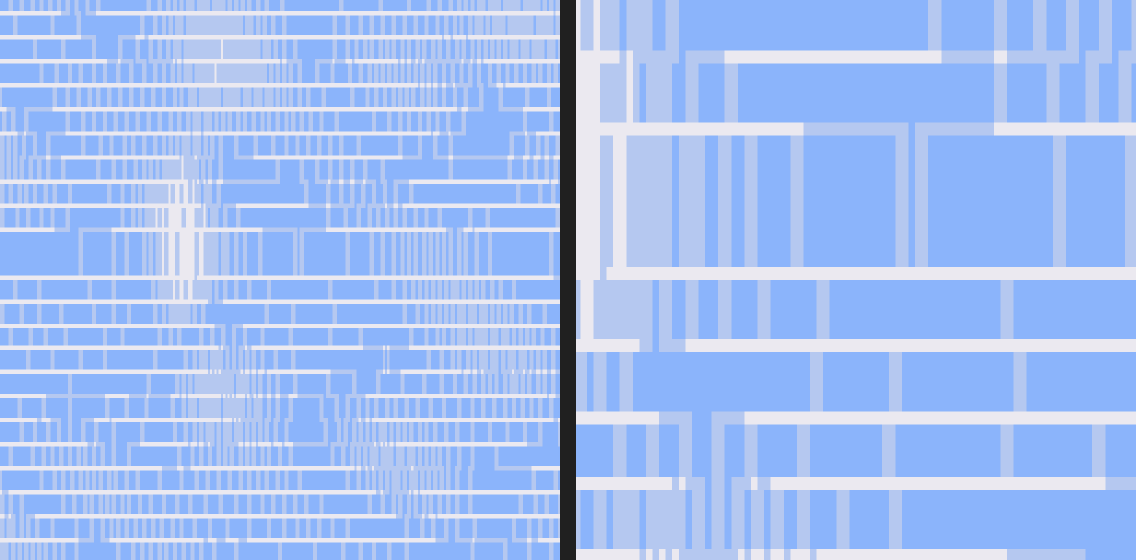
Left, the full canvas; right, a detail of the centre.
This pattern is drawn by a Shadertoy shader. Its source:

```glsl
// Contour map of a smooth height field that is held constant in y over flat rows.
// The field is layered sines plus one steep leaning ridge; the number of levels
// crossed inside a small window on a cell grid picks one of three tones.

#define CELLS 256.0      // grid cells per canvas height; lines are two cells wide
#define ROWS 23.4        // flat rows per canvas height
#define ROW_SHIFT 0.178  // phase of the rows
#define MERGED_ROW 13.0  // this row joins the one below it
#define RELIEF 41.0      // levels of the layered sines
#define STRETCH 1.5      // vertical squeeze of the sines
#define CLIFF 9.5        // levels on each side of the ridge
#define CLIFF_WIDTH 0.05

const vec3 GROUND = vec3(0.545, 0.705, 0.985);
const vec3 LINE   = vec3(0.710, 0.785, 0.940);
const vec3 BRIGHT = vec3(0.920, 0.915, 0.940);

// Sines in turning directions, with falling amplitude
float layeredSines(vec2 p) {
    float sum = 0.0, frequency = 5.0;
    for (int i = 0; i < 6; i++) {
        float n = float(i), angle = 1.1 + 2.4 * n;
        vec2 direction = vec2(cos(angle), sin(angle));
        sum += sin(dot(p, direction) * frequency + 1.7 * n * n + 0.8) / frequency;
        frequency *= 1.3;
    }
    return sum;
}

// Steep leaning step that fades out towards the top and bottom
float cliff(vec2 p) {
    float center = 0.24 + 0.15 * p.y + 0.012 * sin(17.0 * p.y);
    float fade = (p.y - 0.49) / 0.28;
    return tanh((p.x - center) / CLIFF_WIDTH) * exp(-fade * fade);
}

// Whole height level at a point, constant in y within a row
float level(vec2 p) {
    float row = floor(p.y * ROWS + ROW_SHIFT);
    if (mod(row, MERGED_ROW) < 0.5) row -= 1.0;
    p.y = row / ROWS;
    return floor(RELIEF * layeredSines(p * vec2(1.0, STRETCH)) + CLIFF * cliff(p));
}

// Tone from the range of levels at the four corners of a window
vec3 tone(vec2 p) {
    vec2 cell = floor(p * CELLS) + 0.5;
    float a = level((cell + vec2(-1.0, -1.0)) / CELLS);
    float b = level((cell + vec2( 1.0, -1.0)) / CELLS);
    float c = level((cell + vec2(-1.0,  1.0)) / CELLS);
    float d = level((cell + vec2( 1.0,  1.0)) / CELLS);
    float range = max(max(a, b), max(c, d)) - min(min(a, b), min(c, d));
    return range < 0.5 ? GROUND : range < 1.5 ? LINE : BRIGHT;
}

void mainImage(out vec4 fragColor, in vec2 fragCoord) {
    // Average of 2 x 2 samples smooths the edges
    vec3 color = vec3(0.0);
    for (int i = 0; i < 4; i++) {
        vec2 offset = vec2(float(i % 2), float(i / 2)) * 0.5 - 0.25;
        color += tone((fragCoord + offset) / iResolution.y);
    }
    fragColor = vec4(color / 4.0, 1.0);
}
```
